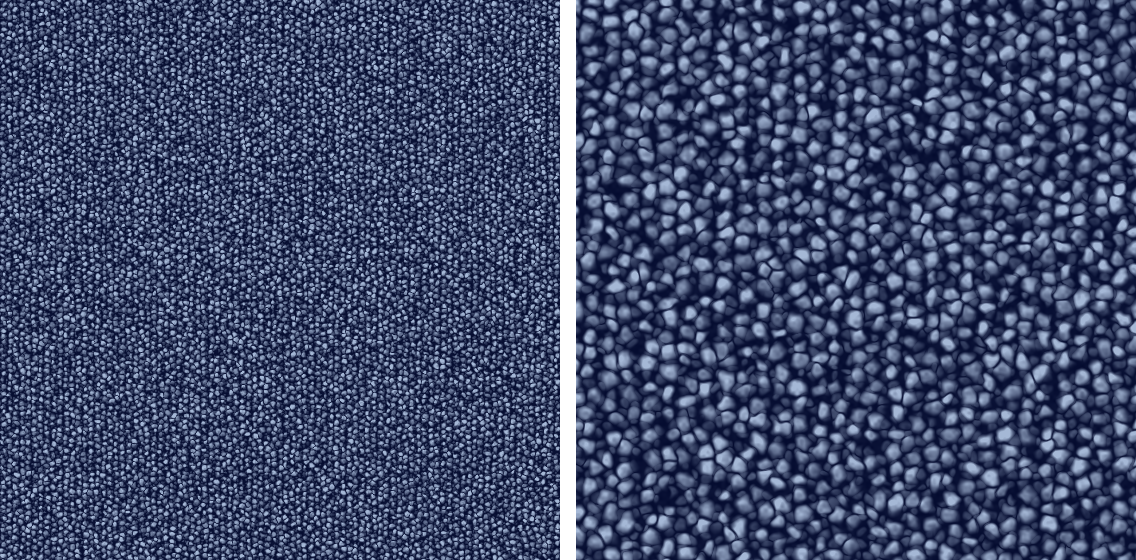
Left: the whole. Right: its middle third, enlarged.
Give the GLSL for this texture, as a Shadertoy shader.

```glsl
const float GRAINS_ACROSS = 89.0;
const vec3 GAP_COLOUR = vec3(0.03, 0.06, 0.20);
const vec3 CREST_COLOUR = vec3(0.58, 0.65, 0.77);
const vec2 LIGHT_DIRECTION = vec2(-0.5, 0.86);

vec3 hash3(vec2 p) {
    vec3 q = fract(p.xyx * vec3(0.1031, 0.1030, 0.0973));
    q += dot(q, q.yxz + 33.33);
    return fract((q.xxy + q.yzz) * q.zyx);
}

float valueNoise(vec2 p) {
    vec2 cell = floor(p);
    vec2 f = fract(p);
    f = f * f * (3.0 - 2.0 * f);
    float low = mix(hash3(cell).x, hash3(cell + vec2(1, 0)).x, f.x);
    float high = mix(hash3(cell + vec2(0, 1)).x, hash3(cell + vec2(1, 1)).x, f.x);
    return mix(low, high, f.y);
}

// Offset from a grain centre, turned, stretched and scaled by its radius
vec2 grainSpace(vec2 offset, vec3 shape) {
    float angle = 6.2832 * shape.x;
    vec2 axis = vec2(cos(angle), sin(angle));
    vec2 local = vec2(dot(offset, axis), dot(offset, vec2(-axis.y, axis.x)));
    float radius = mix(0.41, 0.61, shape.y);
    float stretch = mix(1.0, 1.2, shape.z);
    return local * vec2(1.0 / stretch, stretch) / radius;
}

// Tone of packed pebbles in staggered columns: 0 in the gaps, about 1 on crests
float pebbleTone(vec2 p, float seed) {
    float nearest = 9.0;
    float second = 9.0;
    float brightness = 0.0;
    float facing = 0.0;
    for (int x = -1; x <= 1; x++) {
        float column = floor(p.x) + float(x);
        float stagger = 0.5 * mod(column, 2.0);
        float row = floor(p.y - stagger);
        for (int y = -1; y <= 1; y++) {
            vec2 id = vec2(column, row + float(y));
            vec3 placement = hash3(id + seed);
            vec3 shape = hash3(id + seed + 251.0);
            vec2 centre = id + vec2(0.0, stagger) + mix(vec2(0.23), vec2(0.77), placement.xy);
            vec2 offset = p - centre;
            float d = length(grainSpace(offset, shape));
            if (d < nearest) {
                second = nearest;
                nearest = d;
                brightness = mix(0.62, 1.08, placement.z);
                facing = dot(offset, LIGHT_DIRECTION);
            } else {
                second = min(second, d);
            }
        }
    }
    float dome = 1.0 - smoothstep(0.32, 1.04, nearest);
    float crease = smoothstep(-0.1, 0.5, second - nearest);
    return dome * crease * (brightness + 0.75 * facing);
}

void mainImage(out vec4 fragColor, in vec2 fragCoord) {
    vec2 uv = fragCoord / iResolution.y;

    // Lumpy grain outlines, with small dim grains filling the gaps
    vec2 p = uv * GRAINS_ACROSS;
    vec2 wobble = vec2(valueNoise(p * 2.2), valueNoise(p * 2.2 + 91.0)) - 0.5;
    p += 0.28 * wobble;
    float large = pebbleTone(p, 17.0);
    float small = 0.36 * pebbleTone(p * 1.6 + 40.0, 83.0);
    float tone = max(large, small);

    // Fibrous speckle on the grain surfaces
    float speckle = valueNoise(uv * 430.0) - 0.5;
    float mottle = valueNoise(uv * 210.0 + 33.0) - 0.5;
    tone *= 1.04 + 0.4 * mottle + 0.3 * speckle;
    tone += 0.06 * speckle;

    vec3 colour = mix(GAP_COLOUR, CREST_COLOUR, clamp(tone, -0.05, 1.12));
    fragColor = vec4(colour, 1.0);
}
```
